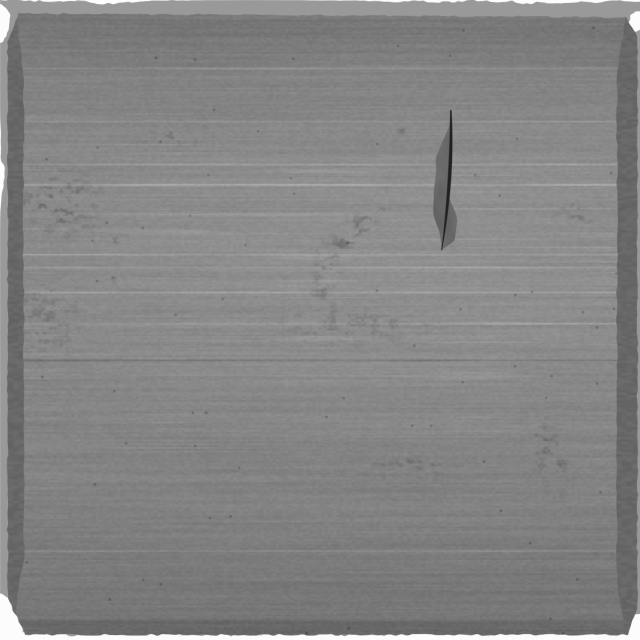
This texture is drawn by a three.js fragment shader. Its source:

```glsl
// Brushed grey slab with bevelled side bands, ragged white margins, smudges and a narrow tear.
varying vec2 vUv;

const float EDGE = 0.0013;
const float MARGIN_GREY = 0.60;
const float BAND_GREY = 0.405;
const float FLAP_GREY = 0.405;
const float CRACK_GREY = 0.13;
const float BRUSH_AMOUNT = 0.065;
const float GRAIN_AMOUNT = 0.035;
const float SMUDGE_AMOUNT = 0.12;
const float TEAR_TOP = 0.828;
const float TEAR_LENGTH = 0.219;

float hash(vec2 p) {
  vec3 q = fract(vec3(p.xyx) * 0.1031);
  q += dot(q, q.yzx + 33.33);
  return fract((q.x + q.y) * q.z);
}

float noise(vec2 p) {
  vec2 i = floor(p), f = fract(p);
  f = f * f * (3.0 - 2.0 * f);
  return mix(mix(hash(i), hash(i + vec2(1, 0)), f.x),
             mix(hash(i + vec2(0, 1)), hash(i + vec2(1, 1)), f.x), f.y);
}

float inside(float d) { return 1.0 - smoothstep(-EDGE, EDGE, d); }

// Soft elliptical mask, sheared so it can lean.
float blob(vec2 p, vec2 centre, vec2 radius, float lean) {
  vec2 q = p - centre;
  q.x -= lean * q.y;
  q /= radius;
  return exp(-dot(q, q));
}

float scratch(vec2 p, float height, float strength) {
  float d = (p.y - height) / 0.0016;
  return strength * exp(-d * d) * (0.4 + 0.8 * noise(vec2(p.x * 9.0, height * 91.0)));
}

// Slab outline: a box with four cut corners.
float slabDistance(vec2 p) {
  float d = max(max(0.012 - p.x, p.x - 0.996), max(0.008 - p.y, p.y - 0.979 + 0.006 * p.x));
  d = max(d, dot(p - vec2(0.013, 0.935), vec2(-0.94, 0.34)));
  d = max(d, dot(p - vec2(0.010, 0.069), vec2(-0.90, -0.43)));
  d = max(d, dot(p - vec2(0.977, 0.974), vec2(0.86, 0.52)));
  d = max(d, dot(p - vec2(0.996, 0.049), vec2(0.94, -0.36)));
  return d + 0.003 * (noise(p * 110.0) - 0.5);
}

float marginTone(vec2 p) {
  float rag = 0.009 * noise(p * 45.0) + 0.005 * noise(p * 130.0);
  float white = inside(p.y - 0.003 - rag);
  white = max(white, inside(length((p - vec2(0.0, 0.015)) * vec2(1.0, 0.6)) - 0.026 - rag));
  white = max(white, inside(length(p - vec2(1.0, 0.0)) - 0.035 - rag));
  white = max(white, inside(length((p - vec2(0.0, 0.965)) * vec2(1.0, 0.6)) - 0.010 - rag));
  white = max(white, inside(length(p - vec2(1.0, 0.965)) - 0.010 - rag));
  float topSpan = max(blob(p, vec2(0.13, 1.0), vec2(0.11, 0.1), 0.0),
                      blob(p, vec2(0.80, 1.0), vec2(0.19, 0.1), 0.0));
  white = max(white, inside(1.0 - p.y - (rag - 0.003) * topSpan));
  white = max(white, inside(p.x - rag * 0.7 * blob(p, vec2(0.0, 0.736), vec2(0.1, 0.045), 0.0)));
  return mix(MARGIN_GREY, 0.99, white);
}

float faceTone(vec2 p) {
  // Broad lighting
  float tone = mix(0.465, 0.505, smoothstep(0.03, 0.25, p.y));
  tone += 0.035 * smoothstep(0.2, 0.55, p.y) - 0.03 * smoothstep(0.72, 0.87, p.y);
  tone -= 0.045 * smoothstep(0.86, 0.96, p.y);
  tone += 0.02 * blob(p, vec2(0.65, 0.58), vec2(0.4, 0.3), 0.0);
  tone -= 0.055 * (1.0 - smoothstep(0.027, 0.035, p.y));
  // Brushed lines
  float brush = 0.45 * noise(p * vec2(3.0, 340.0)) + 0.3 * noise(p * vec2(2.0, 150.0) + 7.0)
              + 0.25 * noise(p * vec2(14.0, 420.0) + 19.0);
  tone += BRUSH_AMOUNT * (brush - 0.5);
  float glint = smoothstep(0.78, 0.95, noise(p * vec2(4.0, 230.0) + 41.0));
  tone += 0.035 * glint * smoothstep(0.05, 0.5, p.y) * (1.0 - smoothstep(0.75, 0.95, p.y));
  tone += scratch(p, 0.893, 0.06) + scratch(p, 0.810, 0.07) + scratch(p, 0.743, 0.09)
        + scratch(p, 0.711, 0.10) + scratch(p, 0.602, 0.08) + scratch(p, 0.582, 0.07)
        + scratch(p, 0.543, 0.10) + scratch(p, 0.494, 0.08) + scratch(p, 0.139, 0.07)
        - scratch(p, 0.437, 0.08);
  tone += GRAIN_AMOUNT * (noise(p * vec2(210.0, 330.0)) - 0.5);
  // Smudges
  float smudge = blob(p, vec2(0.09, 0.68), vec2(0.065, 0.045), 0.0)
    + blob(p, vec2(0.55, 0.635), vec2(0.025, 0.045), 0.9)
    + blob(p, vec2(0.51, 0.56), vec2(0.018, 0.04), 0.2)
    + 0.7 * blob(p, vec2(0.90, 0.66), vec2(0.03, 0.03), 0.0)
    + 0.8 * blob(p, vec2(0.86, 0.29), vec2(0.025, 0.06), -0.3)
    + 0.6 * blob(p, vec2(0.28, 0.79), vec2(0.04, 0.025), 0.8)
    + 0.6 * blob(p, vec2(0.07, 0.50), vec2(0.06, 0.06), 0.0)
    + 0.6 * blob(p, vec2(0.55, 0.495), vec2(0.13, 0.025), 0.0)
    + 0.6 * blob(p, vec2(0.64, 0.27), vec2(0.07, 0.02), 0.0)
    + 0.9 * blob(p, vec2(0.178, 0.58), vec2(0.004, 0.08), 0.05)
    + blob(p, vec2(0.635, 0.795), vec2(0.012, 0.005), 0.0);
  float fleck = smoothstep(0.48, 0.85, 0.65 * noise(p * vec2(75.0, 150.0)) + 0.35 * noise(p * 240.0));
  tone -= SMUDGE_AMOUNT * min(smudge, 1.0) * fleck;
  // Scattered pits
  vec2 cell = floor(p * 38.0);
  vec2 pit = vec2(hash(cell + 3.0), hash(cell + 17.0)) * 0.6 + 0.2;
  float dotMask = 1.0 - smoothstep(0.04, 0.12, length(fract(p * 38.0) - pit));
  return tone - 0.10 * dotMask * step(0.94, hash(cell + 29.0));
}

float addTear(vec2 p, float tone) {
  float t = (TEAR_TOP - p.y) / TEAR_LENGTH;
  float x = p.x - (0.7044 + 0.0052 * t - 0.0195 * t * t);
  float span = smoothstep(-0.005, 0.005, t) * (1.0 - smoothstep(0.995, 1.005, t));
  float left = 0.022 * smoothstep(0.03, 0.35, t) * (1.0 - smoothstep(0.7, 1.0, t));
  float right = 0.018 * smoothstep(0.58, 0.8, t) * (1.0 - smoothstep(0.92, 1.01, t));
  left += 0.003 * (noise(vec2(t * 14.0, 5.0)) - 0.5) * span;
  float flap = inside(max(-x - left, x - right)) * span;
  tone = mix(tone, FLAP_GREY + 0.05 * (noise(p * vec2(90.0, 40.0)) - 0.5), flap);
  float crack = 0.0005 + 0.0022 * sin(3.14159 * clamp(t * 0.9 + 0.1, 0.0, 1.0));
  return mix(tone, CRACK_GREY, inside(abs(x) - crack) * span);
}

void main() {
  vec2 p = vUv;
  float wobble = 0.003 * (noise(vec2(p.y * 70.0, 2.0)) - 0.5);
  float leftEdge = 0.037 - 0.010 * smoothstep(0.87, 0.98, p.y) - 0.013 * (1.0 - smoothstep(0.04, 0.14, p.y));
  float rightEdge = 0.964 + 0.013 * smoothstep(0.88, 0.98, p.y) + 0.015 * (1.0 - smoothstep(0.0, 0.1, p.y));
  float face = inside(max(leftEdge - p.x, p.x - rightEdge) + wobble);
  float band = BAND_GREY + 0.05 * (noise(p * vec2(120.0, 260.0)) - 0.5);
  float slab = mix(band, addTear(p, faceTone(p)), face);
  float tone = mix(marginTone(p), slab, inside(slabDistance(p)));
  gl_FragColor = vec4(vec3(tone), 1.0);
}
```
